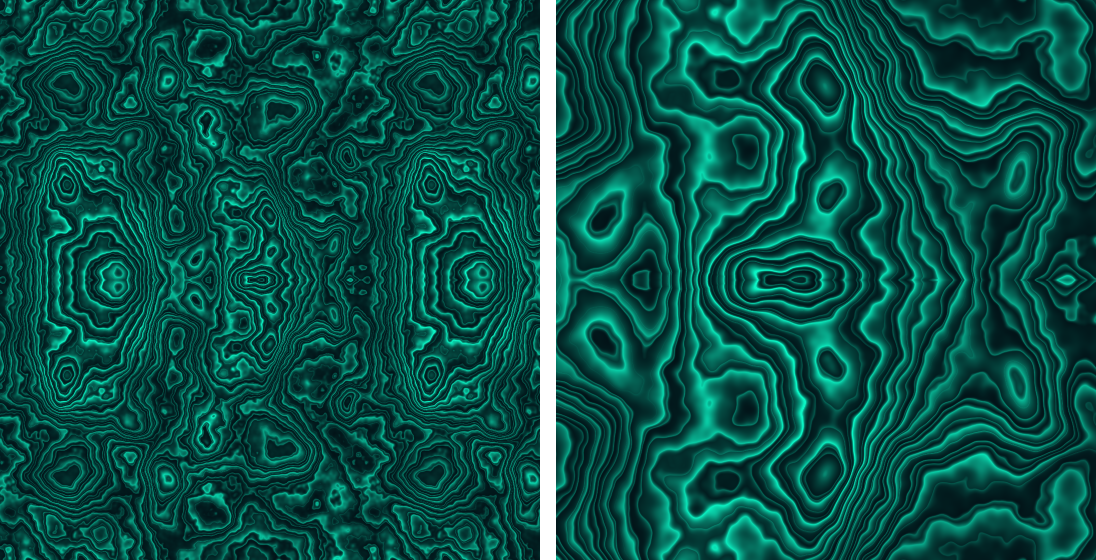
Left, the full canvas; right, a detail of the centre.
Give the GLSL for this pattern, as a Shadertoy shader.

```glsl
#define PERIOD 0.651        // width of one repeat, in canvas heights
#define WARP 0.026          // bending of the large shapes
#define RELIEF 5.0          // bands added by the rough terrain
#define ISLAND_BANDS 9.0
#define CRESCENT_BANDS 7.0
#define EYE_BANDS 4.5
#define SHARP_SIDE 15.0     // falloff on the crisp side of a vein
#define SOFT_SIDE 4.4       // falloff on the glowing side
#define DARK vec3(0.006, 0.065, 0.085)
#define BRIGHT vec3(0.04, 0.84, 0.68)

// Main ringed eyes: centre, then radii
const int EYE_COUNT = 12;
const vec4 EYES[EYE_COUNT] = vec4[EYE_COUNT](
    vec4(0.20, 0.00, 0.060, 0.045), vec4(0.108, 0.176, 0.034, 0.044),
    vec4(0.352, 0.03, 0.034, 0.065), vec4(0.46, 0.00, 0.045, 0.018),
    vec4(0.488, 0.122, 0.038, 0.050), vec4(0.508, 0.298, 0.065, 0.060),
    vec4(0.612, 0.214, 0.036, 0.042), vec4(0.60, 0.063, 0.028, 0.052),
    vec4(0.13, 0.357, 0.070, 0.050), vec4(0.293, 0.344, 0.032, 0.070),
    vec4(0.24, 0.259, 0.034, 0.034), vec4(0.456, 0.50, 0.140, 0.095));

float hash(vec2 p) {
    return fract(sin(dot(p, vec2(127.1, 311.7))) * 43758.5453);
}

// Gradient noise that wraps every n cells in x
float cornerSlope(vec2 cell, vec2 offset, float n) {
    float a = 6.2832 * hash(vec2(mod(cell.x, n), cell.y));
    return dot(vec2(cos(a), sin(a)), offset);
}

float noise(vec2 p, float n) {
    vec2 i = floor(p), f = fract(p), e = vec2(1.0, 0.0);
    vec2 u = f * f * f * (f * (f * 6.0 - 15.0) + 10.0);
    float low = mix(cornerSlope(i, f, n), cornerSlope(i + e, f - e, n), u.x);
    float high = mix(cornerSlope(i + e.yx, f - e.yx, n),
                     cornerSlope(i + e.xx, f - e.xx, n), u.x);
    return 1.4 * mix(low, high, u.y);
}

float fbm(vec2 p, float n, int octaves) {
    float sum = 0.0, amp = 0.6;
    for (int k = 0; k < octaves; k++) {
        sum += amp * noise(p * n / PERIOD, n);
        amp *= 0.42;
        n *= 2.0;
        p.y += 3.7;
    }
    return sum;
}

// Offset to the nearest repeat of a centre
vec2 wrapped(vec2 d) {
    return vec2(d.x - PERIOD * round(d.x / PERIOD), d.y);
}

// Flat top with steep sides
float plateau(vec2 d) {
    float r2 = dot(d, d);
    return exp(-r2 * r2);
}

float terrain(vec2 p) {
    float rough = fbm(p + vec2(0.0, 9.0), 5.0, 5);
    p += WARP * vec2(fbm(p + vec2(0.0, 21.0), 8.0, 4),
                     fbm(p + vec2(0.0, 43.0), 8.0, 4));

    // Island narrows to the right; crescent leans back from the mirror axis
    vec2 island = wrapped(p - vec2(0.172, 0.0));
    island.y *= 1.0 + 2.2 * island.x;
    vec2 crescent = wrapped(p - vec2(0.485 - 0.4 * abs(p.y), 0.0));
    float land = plateau(island / vec2(0.145, 0.25));

    float rings = 0.0;
    for (int k = 0; k < EYE_COUNT; k++) {
        vec2 d = wrapped(p - EYES[k].xy) / EYES[k].zw;
        rings += exp(-dot(d, d));
    }
    // Relief calms down on the island and around the eyes
    float calm = (1.0 - 0.3 * land) * (1.0 - 0.6 * min(rings, 1.0));
    return RELIEF * rough * calm + ISLAND_BANDS * land + EYE_BANDS * rings
         + CRESCENT_BANDS * plateau(crescent / vec2(0.10, 0.33));
}

// Irregular veins along the height, crisp on one side and glowing on the other
float veins(float h, float blur, float seed) {
    float glow = 0.0, base = floor(h);
    for (float k = -1.0; k <= 1.0; k++) {
        float id = base + k;
        float d = h - id - 0.2 - 0.6 * hash(vec2(id, seed));
        float strength = mix(0.65, 1.2, hash(vec2(id, seed + 5.0)));
        float fall = d > 0.0 ? SHARP_SIDE : SOFT_SIDE;
        glow = max(glow, strength * exp(-fall * sqrt(d * d + 0.02 * blur * blur)));
    }
    return mix(glow, 0.28, smoothstep(0.7, 2.0, blur));
}

float stone(vec2 uv) {
    vec2 p = vec2(uv.x, abs(fract(uv.y) - 0.5));   // mirrored top to bottom
    float h = terrain(p);
    float blur = 0.5 * fwidth(h);
    float tone = veins(h, blur, 2.0);
    tone = max(tone, 0.5 * veins(h * 2.7, blur * 2.7, 17.0));

    // Uneven mineral density and fine grain
    tone *= 1.02 + 0.35 * noise((p + vec2(0.0, 60.0)) * 8.0 / PERIOD, 8.0);
    return tone + 0.04 * fbm(p + vec2(0.0, 80.0), 64.0, 2);
}

void mainImage(out vec4 fragColor, in vec2 fragCoord) {
    // Four samples smooth the thin veins
    float tone = 0.0;
    for (int k = 0; k < 4; k++) {
        vec2 shift = vec2(k % 2, k / 2) * 0.5 - 0.25;
        tone += 0.25 * stone((fragCoord + shift) / iResolution.y);
    }
    fragColor = vec4(mix(DARK, BRIGHT, clamp(tone, 0.0, 1.15)), 1.0);
}
```
